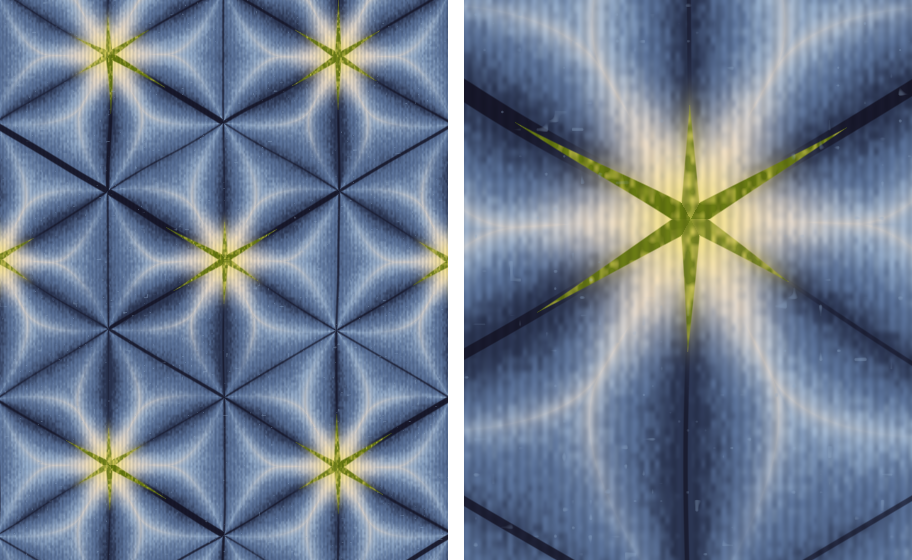
Left, the full canvas; right, a detail of the centre.
Reproduce this pattern procedurally as a WebGL 2 fragment shader.

```glsl
#version 300 es
precision highp float;
// Folded shibori dye: a hexagonal lattice of glowing stars on indigo cloth.
// Each cell is folded into a 30 degree wedge; tone runs from dark creases to a
// pale forked ridge, then crease lines, green spikes and ribbed weave go on top.

uniform vec2 u_resolution;
out vec4 outColor;

const vec2  CELL_RADIUS = vec2(0.2357, 0.2448); // in canvas heights
const vec2  ORIGIN      = vec2(-0.001, 0.034);  // central star, from mid canvas
const vec2  LATTICE     = vec2(1.7320508, 3.0);
const float SECTOR      = 1.0471976;            // 60 degrees
const float APOTHEM     = 0.8660254;
const float FORK_START  = 0.42;                 // where a ray splits in two
const float FORK_CURVE  = 2.5;
const float GLOW_REACH  = 0.27;
const float SPIKE_LEN   = 0.31;
const float SPIKE_HALF  = 0.026;
const float RIBS        = 150.0;                // per canvas height
const float RIB_DEPTH   = 0.055;
const float GRAIN       = 0.16;
const float WARP        = 0.035;

const vec3 INK    = vec3(0.08, 0.08, 0.15);
const vec3 NAVY   = vec3(0.16, 0.20, 0.31);
const vec3 BLUE   = vec3(0.33, 0.42, 0.57);
const vec3 PALE   = vec3(0.55, 0.65, 0.77);
const vec3 CREAM  = vec3(0.90, 0.83, 0.76);
const vec3 YELLOW = vec3(0.90, 0.84, 0.38);
const vec3 GREEN  = vec3(0.38, 0.45, 0.06);

float hash(vec2 p) {
    return fract(sin(dot(p, vec2(127.1, 311.7))) * 43758.5453);
}

float noise(vec2 p) {
    vec2 i = floor(p), f = fract(p);
    f = f * f * (3.0 - 2.0 * f);
    return mix(mix(hash(i), hash(i + vec2(1, 0)), f.x),
               mix(hash(i + vec2(0, 1)), hash(i + vec2(1, 1)), f.x), f.y);
}

// Centre of the hexagon that holds p
vec2 cellCentre(vec2 p) {
    vec2 a = floor(p / LATTICE + 0.5) * LATTICE;
    vec2 b = (floor(p / LATTICE) + 0.5) * LATTICE;
    return distance(p, a) < distance(p, b) ? a : b;
}

// Random value shared by both sides of a fold, keyed by its midpoint
float foldHash(vec2 centre, float angle, float reach) {
    vec2 mid = centre + reach * vec2(cos(angle), sin(angle));
    return hash(floor(mid / vec2(0.4330127, 0.25) + 0.5) + 17.0);
}

float stroke(float d, float halfWidth, float soft) {
    return 1.0 - smoothstep(halfWidth - soft, halfWidth + soft, d);
}

void main() {
    vec2 canvas = (gl_FragCoord.xy - 0.5 * u_resolution) / u_resolution.y;
    vec2 p = (canvas - ORIGIN) / CELL_RADIUS;
    float soft = 1.0 / (u_resolution.y * CELL_RADIUS.y);
    p += WARP * (vec2(noise(p * 1.7 + 3.0), noise(p * 1.7 + 31.0)) - 0.5);

    // Fold the cell into one wedge: x along the ray, y towards the crease
    vec2 centre = cellCentre(p);
    vec2 local = p - centre + vec2(1e-5, 0.0);
    float r = length(local);
    float turn = atan(local.y, local.x) / SECTOR;
    float rayTurn = floor(turn + 0.5);
    float a = abs(turn - rayTurn) * SECTOR;
    vec2 q = r * vec2(cos(a), sin(a));
    float creaseD = max(0.5 * q.x - APOTHEM * q.y, 0.0);
    float edgeD = max(APOTHEM - q.x, 0.0);

    float starRand = hash(floor(centre * 4.0 + 0.5) + 5.0);
    float creaseRand = foldHash(centre, (floor(turn) + 0.5) * SECTOR, 0.5);
    float edgeRand = foldHash(centre, rayTurn * SECTOR, APOTHEM);

    // Pale ridge: a straight ray that forks towards the two far corners
    float fork = max(q.x - FORK_START, 0.0);
    float side = q.y - FORK_CURVE * fork * fork;
    float ridgeD = abs(side) / length(vec2(1.0, 2.0 * FORK_CURVE * fork));
    float petal = side > 0.0 ? creaseD / (creaseD + ridgeD + 1e-4) : 1.0;
    float outer = edgeD / (edgeD + ridgeD + 1e-4);

    // Dye tone, with uneven soaking and grain
    float ridgeTone = mix(0.88, 0.60, smoothstep(0.3, 1.0, r));
    float tone = side > 0.0
        ? ridgeTone * pow(petal, mix(0.65, 1.05, creaseRand))
        : mix(mix(0.12, 0.30, edgeRand), ridgeTone, pow(outer, 0.75));
    float grain = noise(canvas * vec2(330.0, 210.0)) - 0.5;
    tone += 0.22 * (noise(p * 1.3 + 9.0) - 0.5) + 0.1 * (noise(p * 6.0) - 0.5);
    tone += GRAIN * grain;
    vec3 color = mix(NAVY, BLUE, smoothstep(0.0, 0.45, tone));
    color = mix(color, PALE, smoothstep(0.4, 0.85, tone));

    // Dark fold lines, a few of them heavy
    float creaseLine = stroke(creaseD, mix(0.005, 0.024, pow(creaseRand, 5.0)), soft)
                     * mix(0.4, 0.95, creaseRand) * smoothstep(0.2, 0.5, r);
    float edgeLine = stroke(edgeD, mix(0.006, 0.026, pow(edgeRand, 5.0)), soft)
                   * mix(0.45, 0.95, edgeRand);
    color = mix(color, INK, max(creaseLine, edgeLine));

    // Undyed glow and rays
    float reach = GLOW_REACH * mix(0.9, 1.15, starRand) * (0.75 + 0.6 * petal * petal);
    float glow = exp(-pow(r / reach, 3.0));
    float ray = 0.7 * exp(-ridgeD / 0.028) * (1.0 - smoothstep(0.3, 0.95, r));
    color = mix(color, CREAM, clamp(max(glow, ray) + 0.2 * grain * glow, 0.0, 1.0));

    // Yellow halo and green spikes along the creases
    float halo = max(exp(-r * r / 0.018),
                     exp(-creaseD / 0.025) * (1.0 - smoothstep(0.1, 0.38, r)));
    color = mix(color, YELLOW, 0.75 * halo);
    float along = APOTHEM * q.x + 0.5 * q.y;
    float taper = 1.0 - along / (SPIKE_LEN * mix(0.85, 1.6, creaseRand * creaseRand));
    float spike = stroke(creaseD, SPIKE_HALF * taper, soft) * step(0.0, taper);
    vec3 spikeColor = mix(GREEN, YELLOW, clamp(0.35 - 0.3 * creaseRand + grain, 0.0, 1.0));
    color = mix(color, spikeColor, spike * mix(0.7, 1.0, creaseRand));

    // Ribbed weave and stray light flecks
    color *= 1.0 + RIB_DEPTH * sin(6.2831853 * RIBS * canvas.x);
    float fleck = smoothstep(0.9, 1.0, noise(canvas * 190.0 + 40.0));
    color = mix(color, PALE, 0.4 * fleck * (1.0 - glow));
    outColor = vec4(clamp(color, 0.0, 1.0), 1.0);
}
```
